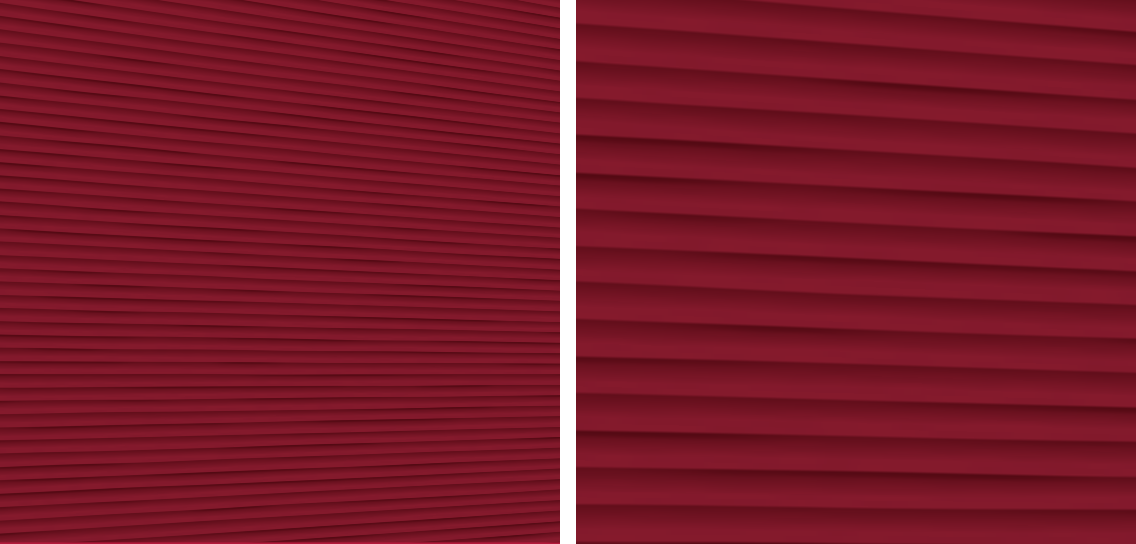
Left, the full canvas; right, a detail of the centre.
Write a Shadertoy shader that draws this texture.

```glsl
const vec3 CRIMSON = vec3(0.515, 0.100, 0.172);
const vec3 SHADOW = vec3(0.372, 0.052, 0.098);
const vec3 HEM = vec3(0.70, 0.10, 0.23);
const float PLEATS = 41.0;        // pleats along the left side
const float HORIZON = 0.312;      // height of the level pleat
const float RIGHT_SCALE = 0.79;   // pleat spacing on the right against the left
const float SEAM = 0.80;          // place of the fold edge inside a pleat

float hash(vec2 p) {
    vec3 q = fract(p.xyx * vec3(0.1031, 0.1030, 0.0973));
    q += dot(q, q.yzx + 33.33);
    return fract((q.x + q.y) * q.z);
}

// Smooth noise along x, independent for each row
float rowNoise(float x, float row) {
    float i = floor(x);
    float f = fract(x);
    f = f * f * (3.0 - 2.0 * f);
    return mix(hash(vec2(i, row)), hash(vec2(i + 1.0, row)), f);
}

// Height measured in pleats that converge towards the right
float fanCoord(vec2 uv) {
    return (uv.y - HORIZON) / mix(1.0, RIGHT_SCALE, uv.x) * PLEATS;
}

// Shade from 0 (lit face) to 1 (deep fold): slow fall, then a crisp edge
float pleatShade(float t, float start, float seam, float blur) {
    float fall = clamp((t - start) / (seam - 0.03 - start), 0.0, 1.0);
    return fall * (1.0 - smoothstep(seam - blur, seam + blur, t));
}

// Thin dark line hugging the fold edge
float foldLine(float t, float seam, float blur) {
    return smoothstep(seam - 0.24, seam - 0.08, t)
         * (1.0 - smoothstep(seam - blur, seam + blur, t));
}

void mainImage(out vec4 fragColor, in vec2 fragCoord) {
    vec2 uv = fragCoord / iResolution.xy;
    float pixel = 1.0 / iResolution.y;
    float height = fanCoord(uv) + SEAM;
    float row = floor(height) + 100.0;
    float t = fract(height);
    float blur = max(0.05, 0.7 * PLEATS * pixel);

    // Uneven folds: the edge wanders and streaks come and go along each row
    float drift = uv.x * 6.0 + row * 0.37;
    float seam = SEAM + 0.07 * (rowNoise(drift, row) - 0.5);
    float start = 0.14 + 0.10 * (rowNoise(drift * 0.8, row + 200.0) - 0.5);
    float streak = smoothstep(0.35, 0.95, rowNoise(drift * 1.3, row + 400.0));

    float shade = pleatShade(t, start, seam, blur);
    shade *= 0.92 + 0.12 * streak;
    shade += 0.30 * streak * foldLine(t, seam, blur);

    // Fine lengthwise grain of the cloth
    float grain = rowNoise(uv.x * 45.0, floor(height * 6.0) + 700.0) - 0.5;
    vec3 color = mix(CRIMSON, SHADOW, shade) * (1.0 + 0.025 * grain);

    // Bright hem along the bottom
    float hem = 1.0 - smoothstep(0.003 - pixel, 0.003 + pixel, uv.y);
    fragColor = vec4(mix(color, HEM, hem), 1.0);
}
```
